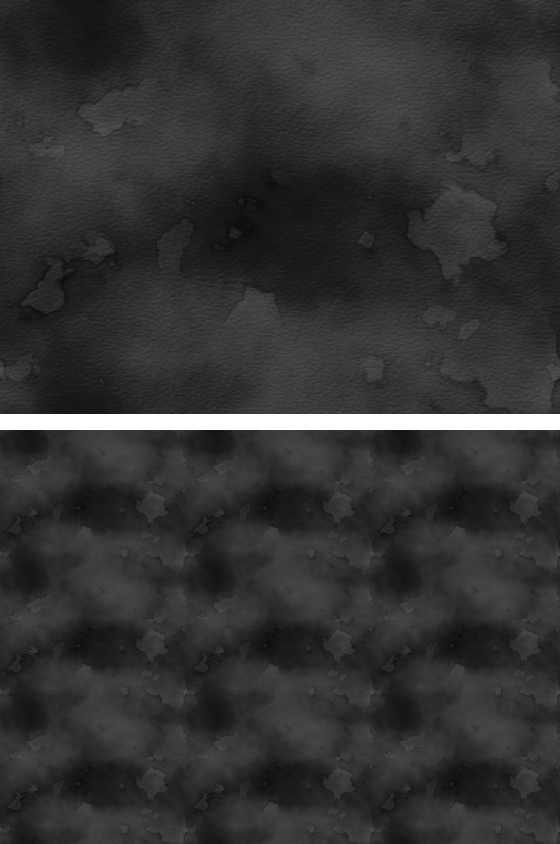
Top, the tile; bottom, the same tile 3 across and 3 down.
Write a WebGL 1 fragment shader that draws this texture.

```glsl
precision highp float;
// Dark watercolour wash on rough paper: soft charcoal clouds, crinkled
// drying stains with a pale rim and dark outline, and a fine embossed grain.
// Everything is built from gradient noise that wraps, so the tile is seamless.

uniform vec2 u_resolution;

const float MID_GREY = 0.181;
const float GREY_SPAN = 0.125;

// Random unit vector for a lattice cell.
vec2 cellGradient(vec2 cell, vec2 period, float seed) {
  vec3 p = fract((mod(cell, period).xyx + seed) * vec3(0.1031, 0.1030, 0.0973));
  p += dot(p, p.yzx + 33.33);
  float angle = 6.28318 * fract((p.x + p.y) * p.z);
  return vec2(cos(angle), sin(angle));
}

// Gradient noise that repeats after a whole number of cells per tile.
float wrapNoise(vec2 uv, vec2 period, float seed) {
  vec2 p = uv * period;
  vec2 cell = floor(p);
  vec2 f = p - cell;
  vec2 s = f * f * f * (f * (f * 6.0 - 15.0) + 10.0);
  vec2 e = vec2(1.0, 0.0);
  float a = dot(cellGradient(cell, period, seed), f);
  float b = dot(cellGradient(cell + e.xy, period, seed), f - e.xy);
  float c = dot(cellGradient(cell + e.yx, period, seed), f - e.yx);
  float d = dot(cellGradient(cell + e.xx, period, seed), f - e.xx);
  return mix(mix(a, b, s.x), mix(c, d, s.x), s.y);
}

// Five octaves of wrapping noise.
float fractalNoise(vec2 uv, vec2 period, float seed) {
  float sum = 0.0;
  float weight = 1.0;
  for (int i = 0; i < 5; i++) {
    sum += weight * wrapNoise(uv, period, seed);
    period *= 2.0;
    seed += 17.0;
    weight *= 0.5;
  }
  return sum;
}

// Broad, slightly horizontal light and dark pools.
float clouds(vec2 uv, float seed) {
  float pools = wrapNoise(uv, vec2(2.0, 3.0), seed)
              + wrapNoise(uv, vec2(3.0, 2.0), seed + 9.0);
  return pools + 0.6 * fractalNoise(uv, vec2(5.0, 4.0), seed + 23.0);
}

// Dried stain: pale inside fading inward, dark line and soft shade outside.
float stain(vec2 uv, vec2 period, float level, float seed) {
  float depth = fractalNoise(uv, period, seed) - level;
  float inside = smoothstep(-0.025, 0.025, depth);
  float pale = inside * exp(-2.0 * max(depth, 0.0));
  float shade = (1.0 - inside) * exp(min(depth, 0.0) / 0.13);
  float outline = exp(-abs(depth + 0.025) / 0.025);
  return 0.050 * pale - 0.018 * shade - 0.034 * outline;
}

// Patches where stain edges stay visible.
float patches(vec2 uv, vec2 period, float seed) {
  return smoothstep(-0.2, 0.15, wrapNoise(uv, period, seed));
}

// Height of the paper, with short horizontal fibres.
float paperHeight(vec2 uv) {
  return wrapNoise(uv, vec2(106.0, 138.0), 3.0)
       + 0.7 * wrapNoise(uv, vec2(168.0, 172.0), 41.0);
}

// Paper lit from above.
float paperRelief(vec2 uv) {
  vec2 towardLight = vec2(-0.0012, 0.0040);
  return paperHeight(uv) - paperHeight(uv + towardLight);
}

void main() {
  vec2 uv = gl_FragCoord.xy / u_resolution;

  // Gentle warp bends the pools and stains.
  vec2 bend = vec2(wrapNoise(uv, vec2(5.0, 4.0), 61.0),
                   wrapNoise(uv, vec2(5.0, 4.0), 73.0));
  vec2 warped = uv + 0.05 * bend;

  // Soft limit keeps the wash between near black and mid charcoal.
  float wash = 1.35 * clouds(warped, 12.0);
  float grey = MID_GREY + GREY_SPAN * wash / sqrt(1.0 + wash * wash);

  // Large stains, small drops and a few dark dry spots.
  grey += stain(warped, vec2(4.0, 3.0), 0.27, 87.0)
        * patches(uv, vec2(4.0, 4.0), 131.0);
  grey += 0.8 * stain(warped, vec2(8.0, 6.0), 0.43, 152.0)
        * patches(uv, vec2(5.0, 4.0), 178.0);
  float dry = fractalNoise(uv, vec2(10.0, 8.0), 203.0);
  grey -= 0.03 * smoothstep(0.46, 0.7, dry);

  // Mottle and paper grain, weaker in the darkest pools.
  grey += 0.016 * fractalNoise(uv, vec2(22.0, 17.0), 229.0);
  grey += 0.037 * paperRelief(uv) * smoothstep(0.02, 0.18, grey);

  gl_FragColor = vec4(vec3(clamp(grey, 0.06, 0.34)), 1.0);
}
```
